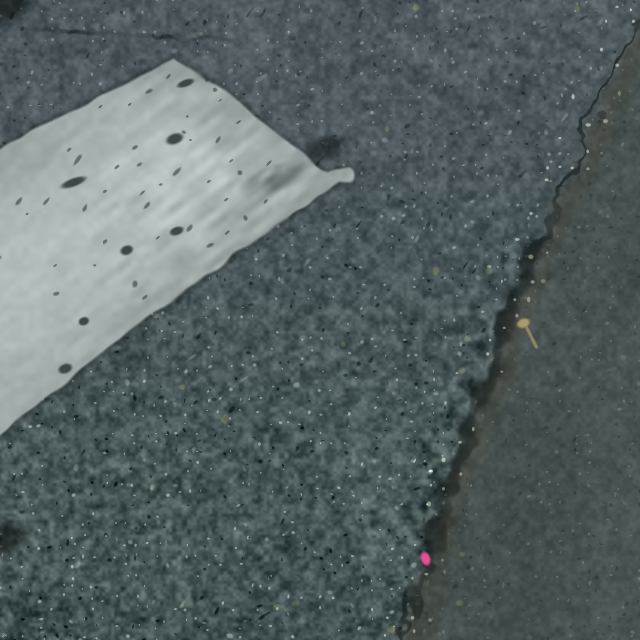
A three.js fragment shader for this texture:

```glsl
// Weathered asphalt with the worn end of a white painted band and a broken seam.
// Layered value noise makes the aggregate, jittered cells scatter chips and pits,
// and distance-like masks place the paint, cracks and debris.
varying vec2 vUv;

float hash(vec2 p) {
  vec3 q = fract(p.xyx * vec3(0.1031, 0.1030, 0.0973));
  q += dot(q, q.yzx + 33.33);
  return fract((q.x + q.y) * q.z);
}

float noise(vec2 p) {
  vec2 i = floor(p), f = fract(p);
  f = f * f * (3.0 - 2.0 * f);
  return mix(mix(hash(i), hash(i + vec2(1, 0)), f.x),
             mix(hash(i + vec2(0, 1)), hash(i + vec2(1, 1)), f.x), f.y);
}

float fbm(vec2 p) {
  float sum = 0.0, amp = 0.5;
  for (int i = 0; i < 4; i++) {
    sum += amp * noise(p);
    p = mat2(1.6, 1.2, -1.2, 1.6) * p + 7.3;
    amp *= 0.5;
  }
  return sum / 0.9375;
}

// One soft, irregular dot in a share of the grid cells.
float chips(vec2 p, float share) {
  vec2 cell = floor(p);
  vec2 centre = 0.3 + 0.4 * vec2(hash(cell + 11.0), hash(cell + 37.0));
  vec2 d = fract(p) - centre;
  d *= 1.0 + 0.8 * vec2(hash(cell + 53.0), hash(cell + 71.0));
  float size = 0.14 + 0.15 * hash(cell + 91.0);
  return step(hash(cell), share) * (1.0 - smoothstep(size * 0.4, size, length(d)));
}

// Soft ellipse lying along the slope of the paint.
float blot(vec2 p, vec2 centre, vec2 radii) {
  vec2 d = mat2(0.94, -0.34, 0.34, 0.94) * (p - centre);
  return 1.0 - smoothstep(0.55, 1.2, length(d / radii));
}

float segment(vec2 p, vec2 a, vec2 b) {
  vec2 d = b - a;
  return length(p - a - d * clamp(dot(p - a, d) / dot(d, d), 0.0, 1.0));
}

// Negative inside the painted band.
float paintEdge(vec2 p) {
  p += 0.007 * (vec2(noise(p * 38.0), noise(p * 38.0 + 19.0)) - 0.5);
  float upper = (p.y - 0.768 - 0.52 * p.x) * 0.88;
  float lower = (0.320 + 0.83 * p.x - 0.16 * p.x * p.x - p.y) * 0.78;
  float end = (p.y - 0.910 + 0.726 * (p.x - 0.267)) * 0.81;
  end -= 0.008 * smoothstep(0.08, 0.0, abs(p.x - 0.355));
  float tip = segment(p, vec2(0.485, 0.718), vec2(0.546, 0.726)) - 0.010;
  return min(max(max(upper, lower), end), tip);
}

void main() {
  vec2 p = vUv;
  float seamX = 0.638 + 0.28 * p.y + 0.1 * p.y * p.y;
  float fromSeam = p.x - seamX + 0.04 * (fbm(p * 22.0) - 0.5);
  float newSide = smoothstep(-0.005, 0.025, fromSeam);
  float nearness = 1.0 - smoothstep(0.1, 0.9, p.y);
  float rough = mix(0.75 + 0.5 * nearness, 0.45, newSide);

  // Asphalt tone, aggregate and chips
  vec3 col = mix(vec3(0.275, 0.335, 0.335), vec3(0.30, 0.348, 0.365), smoothstep(0.2, 0.8, p.y));
  col = mix(col, vec3(0.282, 0.325, 0.318), newSide);
  col += 0.07 * (fbm(p * 5.0) - 0.5);
  float grain = noise(p * 125.0) + noise(p * 72.0 + 5.0) + 0.7 * noise(p * 210.0) - 1.35;
  col += 0.115 * rough * grain;
  col += 0.23 * rough * chips(p * 62.0 + 0.8 * noise(p * 20.0), 0.24);
  col += 0.20 * rough * chips(p * 34.0 + noise(p * 25.0), 0.13) * noise(p * 110.0);
  col -= 0.14 * rough * chips(p * 48.0 + 8.0 + noise(p * 30.0), 0.25);
  col += vec3(0.12, 0.10, 0.02) * chips(p * 27.0 + 40.0, 0.035);

  // Broken seam: ragged dark gaps, loose stone and brown dirt
  float middle = smoothstep(0.0, 0.2, p.y) * (1.0 - smoothstep(0.55, 0.72, p.y));
  float width = 0.005 + 0.018 * middle;
  float ragged = abs(fromSeam + 0.006 + 0.025 * (noise(p * 55.0) - 0.5));
  float gap = 1.0 - smoothstep(width * 0.3, width, ragged);
  float rubble = 1.0 - smoothstep(0.02, 0.075, abs(fromSeam + 0.025));
  col += rubble * middle * 0.22 * (noise(p * 65.0) - 0.55);
  col = mix(col, vec3(0.09, 0.12, 0.12), gap * (0.45 + 0.45 * noise(p * 42.0)));
  float dirt = 1.0 - smoothstep(0.0, 0.035, abs(fromSeam - 0.012));
  col = mix(col, vec3(0.27, 0.26, 0.22), 0.45 * dirt);
  col += rubble * vec3(0.36, 0.36, 0.29) * chips(p * 44.0 + 3.0, 0.3);

  // Fine crack across the upper left and dark stains
  float crackY = 0.957 - 0.05 * p.x + 0.018 * (fbm(p.xx * 28.0) - 0.5);
  float crack = 1.0 - smoothstep(0.001, 0.005, abs(p.y - crackY));
  crack *= smoothstep(0.02, 0.08, p.x) * (1.0 - smoothstep(0.25, 0.4, p.x));
  col *= 1.0 - 0.55 * crack * noise(p * 35.0 + 2.0);
  col *= 1.0 - 0.4 * blot(p, vec2(0.508, 0.768), vec2(0.035, 0.020));
  col *= 1.0 - 0.5 * blot(p, vec2(0.0, 0.155), vec2(0.045, 0.027));
  col *= 1.0 - 0.5 * blot(p, vec2(0.0, 0.995), vec2(0.05, 0.035));

  // Paint: broad shading, brushed ridges, pits and larger holes
  float edge = paintEdge(p);
  vec2 along = mat2(0.8, -0.6, 0.6, 0.8) * p;
  float wear = smoothstep(0.05, 0.32, p.x);
  vec3 paint = vec3(0.69, 0.73, 0.725) + 0.07 * (fbm(p * 7.0) - 0.5);
  paint -= 0.07 * smoothstep(0.12, 0.0, -edge);
  paint += (0.04 + 0.09 * wear) * (noise(along * vec2(24.0, 85.0)) - 0.5);
  paint += 0.035 * (noise(p * 100.0) - 0.5);
  float pits = chips(along * vec2(26.0, 48.0) + 0.5 * noise(p * 30.0), 0.12 + 0.16 * wear);
  float holes = blot(p, vec2(0.273, 0.783), vec2(0.015, 0.009));
  holes = max(holes, blot(p, vec2(0.198, 0.609), vec2(0.011, 0.008)));
  holes = max(holes, blot(p, vec2(0.102, 0.424), vec2(0.012, 0.008)));
  holes = max(holes, blot(p, vec2(0.115, 0.715), vec2(0.022, 0.007)));
  holes = max(holes, blot(p, vec2(0.276, 0.639), vec2(0.012, 0.007)));
  holes = max(holes, blot(p, vec2(0.131, 0.498), vec2(0.009, 0.007)));
  holes = max(holes, blot(p, vec2(0.290, 0.870), vec2(0.015, 0.006)));
  float scuff = blot(p, vec2(0.43, 0.72), vec2(0.055, 0.022));
  paint -= 0.28 * scuff * noise(along * vec2(35.0, 90.0));
  paint = mix(paint, vec3(0.20, 0.25, 0.25), max(0.6 * pits, 0.92 * holes));
  col *= 1.0 - 0.22 * (1.0 - smoothstep(0.0, 0.012, edge));
  col = mix(paint, col, smoothstep(-0.003, 0.003, edge));

  // Dry leaf and a bright pink scrap in the seam
  float leaf = blot(p, vec2(0.818, 0.495), vec2(0.011, 0.008));
  float stem = 1.0 - smoothstep(0.001, 0.004, segment(p, vec2(0.822, 0.49), vec2(0.838, 0.458)));
  col = mix(col, vec3(0.66, 0.60, 0.42), max(leaf, 0.7 * stem));
  col = mix(col, vec3(0.88, 0.32, 0.58), blot(p, vec2(0.665, 0.127), vec2(0.008, 0.012)));
  gl_FragColor = vec4(col, 1.0);
}
```
